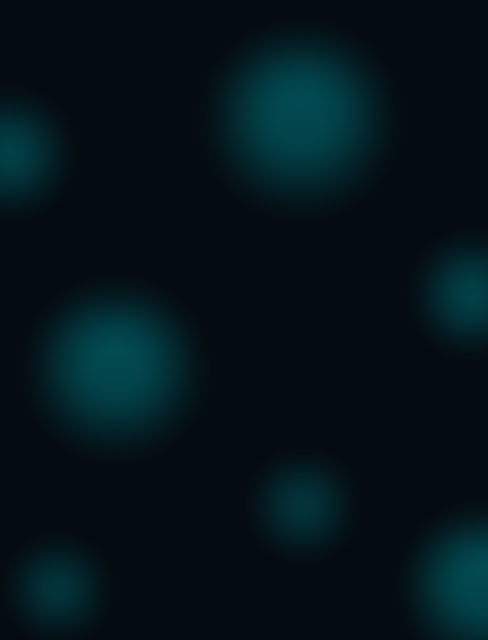
A WebGL 1 fragment shader for this background:

```glsl
precision mediump float;
// Soft teal orbs of two sizes glowing on a near-black blue field.

uniform vec2 u_resolution;

const int ORB_COUNT = 7;
const vec3 NIGHT = vec3(0.016, 0.043, 0.064);
const vec3 TEAL = vec3(0.006, 0.305, 0.335);

// Staggered three-column layout, swayed by sines; units are canvas heights.
vec2 orbCenter(float index) {
  float column = mod(index, 3.0);
  float row = floor(index / 3.0);
  float middle = 1.0 - abs(column - 1.0);
  float sway = 0.1 * sin(2.0 * row) * cos(1.7 * column) / (1.0 + 2.0 * column);
  float spacing = 0.34 + 0.2 * middle + 0.06 * column;
  return vec2(0.09 + 0.333 * column + 0.05 * middle + sway,
              0.08 + 0.13 * middle + spacing * row);
}

// Blurred disc: core is the flat share of the radius, tilt dims the underside.
float orbGlow(vec2 offset, float radius, float core, float tilt) {
  vec2 p = offset / radius;
  float falloff = 1.0 - smoothstep(core, 1.0, length(p));
  float shade = clamp(1.0 - 0.4 * tilt + tilt * p.y, 0.0, 1.0);
  return falloff * shade;
}

// The middle orbs of the sequence are large and bright, the others small.
float orbLight(vec2 position, float index) {
  float large = 1.0 - step(1.5, abs(index - 3.0));
  float radius = mix(0.1 + 0.003 * index, 0.125 + 0.0125 * index, large);
  float strength = mix(0.6 + 0.18 * step(4.5, index), 1.0, large);
  vec2 offset = position - orbCenter(index);
  return strength * orbGlow(offset, radius, 0.15 * large, 0.3 * large);
}

void main() {
  vec2 position = gl_FragCoord.xy / u_resolution.y;

  // Gather the light of every orb.
  float light = 0.0;
  for (int i = 0; i < ORB_COUNT; i++) {
    light += orbLight(position, float(i));
  }

  gl_FragColor = vec4(mix(NIGHT, TEAL, min(light, 1.0)), 1.0);
}
```
